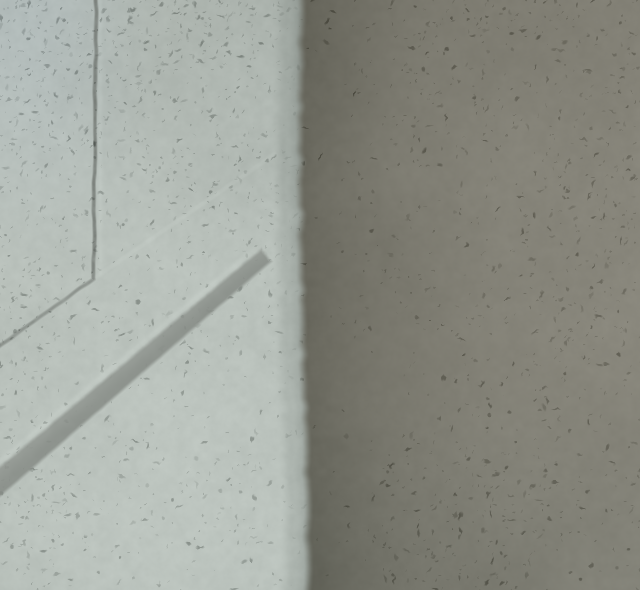
Write a WebGL 1 fragment shader that draws this texture.

```glsl
precision highp float;
uniform vec2 u_resolution;

#define LIT_WALL vec3(0.715, 0.745, 0.722)
#define SHADE_DEEP vec3(0.405, 0.402, 0.362)
#define SHADE_OPEN vec3(0.540, 0.532, 0.490)
#define GROOVE_COLOR vec3(0.575, 0.597, 0.575)
#define SEAM_COLOR vec3(0.43, 0.45, 0.43)
#define BEVEL_WIDTH 0.036
#define SPECK_CELL 0.020
#define SPECK_DEPTH 0.19
#define GRAIN 0.028

float hash(vec2 p) {
  p = fract(p * vec2(0.1031, 0.1137));
  p += dot(p, p.yx + 33.33);
  return fract((p.x + p.y) * p.x * 17.3);
}

float noise(vec2 p) {
  vec2 i = floor(p), f = fract(p);
  f = f * f * (3.0 - 2.0 * f);
  return mix(mix(hash(i), hash(i + vec2(1.0, 0.0)), f.x),
             mix(hash(i + vec2(0.0, 1.0)), hash(i + 1.0), f.x), f.y);
}

float fbm(vec2 p) {
  float sum = 0.0, amp = 0.5;
  for (int i = 0; i < 4; i++) {
    sum += amp * noise(p);
    p = mat2(1.6, 1.2, -1.2, 1.6) * p + 7.3;
    amp *= 0.5;
  }
  return sum;
}

float segmentDistance(vec2 p, vec2 a, vec2 b) {
  vec2 d = b - a;
  return length(p - a - d * clamp(dot(p - a, d) / dot(d, d), 0.0, 1.0));
}

// Short, tilted pits: one candidate per cell, kept with the given chance
float specks(vec2 p, float cell, float chance, float seed) {
  vec2 q = p / cell;
  vec2 base = floor(q);
  float dark = 0.0;
  for (int j = -1; j <= 1; j++) {
    for (int i = -1; i <= 1; i++) {
      vec2 id = base + vec2(float(i), float(j));
      vec2 key = id + seed;
      vec2 center = id + vec2(hash(key + 11.0), hash(key + 37.0));
      float angle = 0.7 + 2.4 * (hash(key + 53.0) - 0.5);
      vec2 d = q - center;
      d = vec2(cos(angle) * d.x + sin(angle) * d.y, cos(angle) * d.y - sin(angle) * d.x);
      d.y += 0.25 * (noise(q * 4.0) - 0.5);
      vec2 size = vec2(0.16 + 0.28 * hash(key + 71.0), 0.11 + 0.06 * hash(key + 83.0));
      float keep = step(hash(key + 97.0), chance);
      float strength = 0.3 + 0.7 * hash(key + 61.0);
      dark = max(dark, keep * strength * (1.0 - smoothstep(0.35, 1.15, length(d / size))));
    }
  }
  return dark;
}

void main() {
  vec2 p = gl_FragCoord.xy / u_resolution.y;
  float px = 1.0 / u_resolution.y;
  float cloud = fbm(p * 7.0) - 0.47;
  float fine = fbm(p * 75.0) - 0.47;

  // Corner between the lit and the shaded wall
  float wobble = 0.006 * (noise(vec2(p.y * 55.0, 3.0)) - 0.5);
  float corner = mix(0.522, 0.509, smoothstep(0.0, 0.65, p.y)) + wobble;
  float fromCorner = p.x - corner;

  // Lit wall, dimmer towards the top and along the bevel
  vec3 lit = LIT_WALL + vec3(0.02, 0.022, 0.022) * (1.0 - p.y);
  lit -= 0.045 * smoothstep(0.45, 1.0, p.y) * smoothstep(0.0, 0.4, p.x);
  lit += vec3(-0.012, -0.004, 0.014) * smoothstep(0.5, 1.0, p.y) * (1.0 - smoothstep(0.05, 0.3, p.x));
  lit += 0.045 * cloud;
  float bevel = smoothstep(-BEVEL_WIDTH - 0.012, -BEVEL_WIDTH + 0.012, fromCorner);
  lit -= bevel * (0.055 + 0.05 * smoothstep(-0.022, 0.0, fromCorner));

  // Shaded wall, opening up away from the corner
  float opening = 1.0 - exp(-max(fromCorner, 0.0) * 5.6);
  vec3 shade = mix(SHADE_DEEP, SHADE_OPEN, opening);
  shade -= 0.025 * smoothstep(0.65, 1.0, p.y);
  shade -= vec3(0.028, 0.022, 0.02) * (1.0 - smoothstep(0.0, 0.45, p.y));
  shade += 0.04 * cloud;

  // Broad diagonal groove with a cut end and a pale upper lip
  vec2 start = vec2(0.0, 0.184), end = vec2(0.452, 0.568);
  vec2 dir = normalize(end - start);
  float along = dot(p - start, dir);
  float across = dot(p - start, vec2(-dir.y, dir.x));
  float halfWidth = mix(0.0195, 0.0135, clamp(along / length(end - start), 0.0, 1.0));
  float edge = abs(across + 0.002 * fine) - halfWidth;
  float reach = along - length(end - start) + 0.006 * fine;
  float groove = 1.0 - smoothstep(-0.003 - px, 0.002 + px, max(edge, reach));
  vec3 grooveTone = GROOVE_COLOR + 0.035 * smoothstep(0.01, -0.018, -across) - 0.02;
  float lip = exp(-pow((across - halfWidth - 0.007) / 0.005, 2.0)) * (1.0 - smoothstep(-0.04, 0.0, reach));
  lit += 0.025 * lip;
  lit = mix(lit, grooveTone, groove);

  // Narrow seam, upright then bending down to the left
  vec2 bend = vec2(0.159, 0.528);
  vec2 sway = vec2(0.003 * (noise(p * 45.0) - 0.5), 0.0);
  float upright = segmentDistance(p + sway, bend, vec2(0.163, 1.05));
  float slope = segmentDistance(p + sway.yx, bend, vec2(-0.03, 0.393));
  float seam = 1.0 - smoothstep(0.0008, 0.0035 + px, upright);
  seam = max(seam, 0.75 * (1.0 - smoothstep(0.0005, 0.0035 + px, slope)));
  lit = mix(lit, SEAM_COLOR, seam * (0.72 + 0.5 * fine));
  lit += 0.02 * exp(-pow((p.x - 0.170) / 0.004, 2.0)) * smoothstep(0.52, 0.55, p.y);
  float ridge = segmentDistance(p, bend, vec2(0.466, 0.739));
  lit += 0.018 * (1.0 - smoothstep(0.001, 0.006, ridge));

  // Join the walls, then roughen and pit the surface
  float shadeSide = smoothstep(-0.007 - px, 0.009 + px, fromCorner);
  vec3 color = mix(lit, shade, shadeSide);
  float patches = smoothstep(0.35, 0.62, fbm(p * 6.0 + 21.0));
  float chance = 0.12 + 0.28 * patches + 0.16 * smoothstep(0.55, 1.0, p.y);
  chance *= mix(1.0, 0.75 * smoothstep(0.0, 0.3, fromCorner) + 0.15, shadeSide);
  float pits = specks(p, SPECK_CELL, chance, 5.0);
  pits = max(pits, 0.65 * specks(p, SPECK_CELL * 0.55, chance * 0.7, 140.0));
  pits *= (1.0 - 0.85 * groove) * (1.0 - 0.6 * bevel * (1.0 - shadeSide));
  color -= SPECK_DEPTH * mix(1.0, 0.75, shadeSide) * pits;
  color += GRAIN * mix(1.4, 0.9, shadeSide) * fine * (1.0 - 0.6 * groove);
  gl_FragColor = vec4(clamp(color, 0.0, 1.0), 1.0);
}
```
